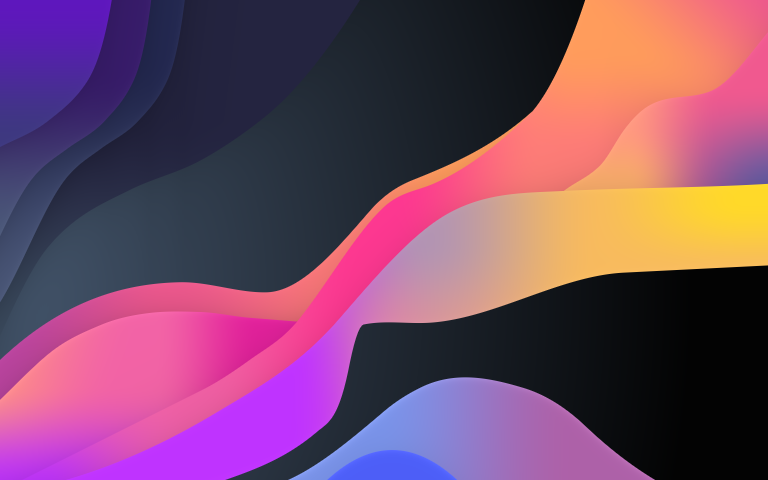
A Shadertoy shader for this background:

```glsl
// Flowing ribbons in warm neon colours over a dark slate backdrop.
// Every edge is a smooth Hermite curve y(x); each layer fills one side of it
// with a gradient, a soft cast shadow and a thin lit rim.

const float ASPECT = 1.6;
const float SHADOW_WIDTH = .035;
const float RIM_WIDTH = .006;

// Edge knots: x, y, slope, on a canvas 1.6 wide and 1 high
const int N = 6;
const vec3[N] OUTER = vec3[](vec3(0,.25,.95), vec3(.375,.412,.02), vec3(.555,.391,.02),
    vec3(.77,.56,1.15), vec3(.86,.625,.4), vec3(1.11,.769,.9));
const vec3[N] BLOB = vec3[](vec3(0,.167,.95), vec3(.104,.265,.8), vec3(.21,.323,.42),
    vec3(.312,.348,.12), vec3(.417,.35,-.03), vec3(.52,.338,-.08));
const vec3[N] BAND = vec3[](vec3(.42,.187,.5), vec3(.52,.25,.72), vec3(.623,.335,1.25),
    vec3(.798,.567,.95), vec3(.9,.616,.42), vec3(1.11,.769,1));
const vec3[N] SASH = vec3[](vec3(.1,-.01,.25), vec3(.45,.14,.6), vec3(.706,.335,1.15),
    vec3(.935,.556,.55), vec3(1.17,.602,.05), vec3(1.6,.617,.06));
const vec3[N] BASE = vec3[](vec3(.469,0,.35), vec3(.66,.1,.85), vec3(.727,.235,5),
    vec3(.758,.324,.2), vec3(.9,.328,.08), vec3(1.3,.432,.05));
const vec3[N] FOLD = vec3[](vec3(1.177,.604,.75), vec3(1.25,.655,1), vec3(1.3,.729,1.35),
    vec3(1.354,.781,.55), vec3(1.48,.81,.4), vec3(1.6,.933,1.2));
const vec3[N] HILL = vec3[](vec3(.6,0,.45), vec3(.8,.143,.85), vec3(.875,.192,.5),
    vec3(1.09,.192,-.3), vec3(1.22,.112,-.95), vec3(1.365,0,-.6));
const vec3[N] NAVY_EDGE = vec3[](vec3(0,.3,2.2), vec3(.1,.485,1.2), vec3(.27,.604,.5),
    vec3(.42,.667,.55), vec3(.55,.755,.8), vec3(.75,1,1.6));
const vec3[N] BLUE_EDGE = vec3[](vec3(0,.37,1.6), vec3(.135,.625,1.3), vec3(.21,.69,.75),
    vec3(.29,.75,1.1), vec3(.345,.825,2), vec3(.385,1,8));

const vec3 SLATE = vec3(.27,.34,.43), BLACK = vec3(.01), MIST = vec3(.29,.34,.47);
const vec3 NAVY = vec3(.14,.14,.25), BLUE = vec3(.14,.16,.32), PLUM = vec3(.22,.11,.42);
const vec3 INDIGO = vec3(.37,.09,.74), DUSK = vec3(.24,.22,.5), VIOLET = vec3(.75,.2,1);
const vec3 MAGENTA = vec3(.89,.13,.61), ORCHID = vec3(.74,.27,.63), PINK = vec3(.95,.39,.65);
const vec3 HOT = vec3(1,.22,.57), ROSE = vec3(.94,.35,.56), CORAL = vec3(1,.49,.47);
const vec3 PEACH = vec3(1,.6,.5), ORANGE = vec3(1,.61,.36), GREY = vec3(.7,.58,.7);
const vec3 GOLD = vec3(.97,.73,.37), YELLOW = vec3(1,.85,.16), COBALT = vec3(.3,.37,.97);
const vec3 PERIWINKLE = vec3(.48,.58,.92), MAUVE = vec3(.68,.38,.66);

// Hermite curve through the knots, straight beyond both ends
float curve(vec3[N] k, float x) {
    if (x < k[0].x) return k[0].y + k[0].z * (x - k[0].x);
    for (int i = 1; i < N; i++) {
        vec3 a = k[i - 1], b = k[i];
        if (x < b.x) {
            float w = b.x - a.x, t = (x - a.x) / w, s = 1. - t;
            return mix(a.y, b.y, t * t * (3. - 2. * t)) + w * t * s * (a.z * s - b.z * t);
        }
    }
    return k[N - 1].y + k[N - 1].z * (x - k[N - 1].x);
}

vec3 blend(vec3 a, vec3 b, float lo, float hi, float t) {
    return mix(a, b, smoothstep(lo, hi, t));
}

// Paints where inside > 0, with a shadow outside and a rim inside
void layer(inout vec3 col, float inside, vec3 paint, float shadow, float rim) {
    float pixel = max(length(vec2(dFdx(inside), dFdy(inside))), 1e-5);
    float depth = inside / (pixel * iResolution.y);
    col *= 1. - shadow * exp(min(depth, 0.) / SHADOW_WIDTH);
    paint += rim * exp(-max(depth, 0.) / RIM_WIDTH);
    col = mix(col, paint, clamp(.5 + inside / pixel, 0., 1.));
}

vec3 backdrop(float x, float y) {
    vec3 col = mix(SLATE, BLACK, min(length(vec2(x, .8 * y - .32)) / 1.45, 1.));
    layer(col, y - curve(NAVY_EDGE, x), blend(SLATE * .86, NAVY, .3, .75, y), .06, 0.);
    layer(col, y - curve(BLUE_EDGE, x), blend(MIST, BLUE, .38, .88, y), .12, .025);
    layer(col, y - curve(BLUE_EDGE, x + .07), blend(MIST, PLUM, .5, .85, y), .12, .02);
    layer(col, y - curve(BLUE_EDGE, .73 * x + .215), blend(DUSK, INDIGO, .7, 1., y), .1, .01);
    return col;
}

vec3 ribbon(float x, float y, float arm) {
    // Outer strip
    vec3 col = blend(ORCHID, ROSE, 0., .36, x);
    col = blend(col, blend(CORAL, ORANGE, .7, .95, x), .35, .75, x);
    // Rounded blob on the left
    vec3 blob = blend(PEACH, PINK, -.1, .25, x + .3 * (.2 - y));
    blob = blend(blob, MAGENTA, .32, .54, x);
    blob = mix(blob, VIOLET, smoothstep(.2, -.02, y) * smoothstep(.6, .1, x));
    layer(col, curve(BLOB, x) - y, blob, .1, .03);
    // Central band, opening into the upper right arm
    vec3 band = blend(blob, blend(PINK, HOT, .4, .75, x), .08, .5, x);
    band = blend(band, CORAL, .82, 1.13, x);
    band = mix(band, ORANGE, smoothstep(.68, .9, y) * smoothstep(1., 1.2, x));
    band = blend(band, ROSE, 2.2, 2.65, x + y);
    layer(col, max(curve(BAND, x), arm) - y, band, .05, 0.);
    // Fold under the arm
    vec3 fold = blend(PEACH, ROSE, 1.3, 1.5, x);
    fold = mix(fold, GOLD, .6 * smoothstep(.74, .61, y) * smoothstep(1.5, 1.3, x));
    fold = mix(fold, DUSK + .14, smoothstep(.82, .6, y) * smoothstep(1.32, 1.62, x));
    layer(col, curve(FOLD, x) - y, fold, .05, .02);
    // Lower sash from violet to yellow
    vec3 sash = blend(VIOLET, GREY, .58, .95, x + .35 * (y - .35));
    sash = mix(sash, PEACH, .5 * smoothstep(.5, .3, y) * smoothstep(.6, .85, x));
    sash = blend(sash, GOLD, .88, 1.25, x);
    sash = mix(sash, YELLOW, smoothstep(1.2, 1.55, x) * smoothstep(.42, .58, y));
    layer(col, curve(SASH, x) - y, sash, .06, .015);
    return col;
}

void mainImage(out vec4 fragColor, in vec2 fragCoord) {
    vec2 p = fragCoord / iResolution.xy;
    float x = p.x * ASPECT, y = p.y;
    vec3 col = backdrop(x, y);
    // Ribbon, with the steep edge of its upper right arm
    float rise = x - 1.11, bend = max(rise, 0.);
    float arm = .769 + 1.2 * rise + 8.4 * bend * bend;
    float top = max(curve(OUTER, x), arm);
    layer(col, min(top - y, y - curve(BASE, x)), ribbon(x, y, arm), 0., .015);
    // Hills at the bottom
    layer(col, curve(HILL, x) - y, blend(PERIWINKLE, MAUVE, .78, 1.2, x), 0., .07);
    float off = x - .817;
    layer(col, .0625 - 3.4 * off * off - y, COBALT, .04, .05);
    fragColor = vec4(col, 1.);
}
```
